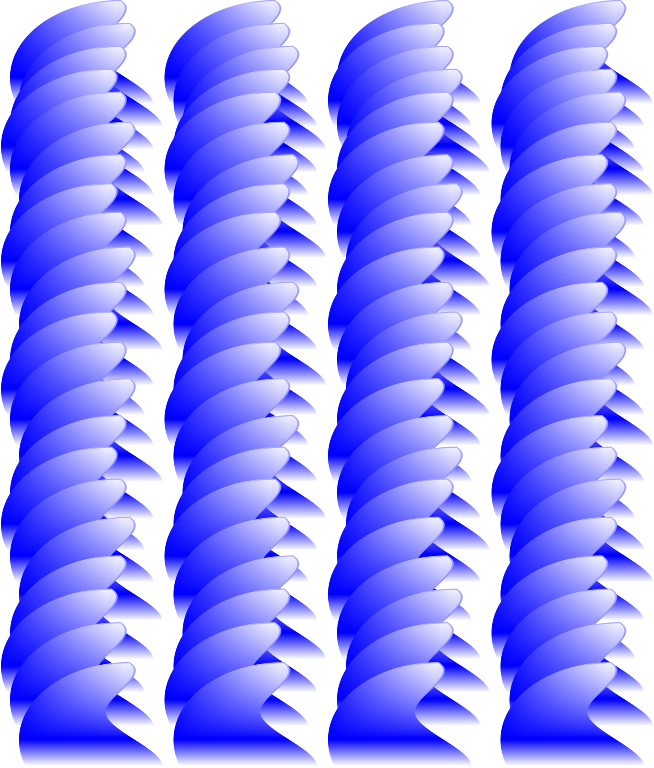
Reproduce this pattern procedurally as a Shadertoy shader.

```glsl
const float COLUMNS = 4.0;
const int LAYERS = 22;
const float HALF_PI = 1.5707963;
const vec3 BLUE = vec3(0.0, 0.0, 1.0);
const vec3 WHITE = vec3(1.0);

// Vertical start of a layer: tight at the top, then gradually looser
float layerTop(float layer) {
    float k = max(layer - 4.0, 0.0);
    float ripple = 0.006 * min(k, 3.0) * sin((layer - 1.0) * HALF_PI);
    return 0.14 * min(layer, 4.0) + k * (0.183 + 0.00131 * k) + ripple;
}

// Sideways sway with a period of four layers, shifted by one per column
float layerShift(float layer, float column) {
    return 0.055 * (1.0 + sin((layer - column) * HALF_PI));
}

// Approximate distance to an ellipse whose right half is a flat strip
float roundedBack(vec2 p, vec2 center, vec2 radii) {
    vec2 q = vec2(min(p.x - center.x, 0.0), p.y - center.y);
    float k = length(q / radii);
    return (k - 1.0) * k / max(length(q / (radii * radii)), 0.001);
}

// Right outline: rounded tip, inward notch, then a pointed barb
float frontEdge(float y) {
    float tip = 0.183 * smoothstep(0.305, 0.05, y);
    float barb = 0.348 * smoothstep(0.305, 0.64, y);
    float rounding = max(1.0 - max(y, 0.0) / 0.05, 0.0);
    return 0.537 + tip + barb - 0.037 * rounding * rounding;
}

float leafDistance(vec2 p) {
    float back = roundedBack(p, vec2(0.683, 0.476), vec2(0.677, 0.476));
    float front = (p.x - frontEdge(p.y)) * 0.65;
    return max(max(back, front), p.y - 0.64);
}

// Pale tip, saturated waist and a fade to white along the base
vec3 leafColor(vec2 p) {
    float across = clamp(p.x / 0.65, 0.0, 1.0);
    float rise = clamp(1.0 - p.y / 0.46, 0.0, 1.0);
    float glow = 0.95 * pow(across * rise, 0.7);
    float fade = clamp((p.y - 0.475) / 0.16, 0.0, 1.0);
    return mix(BLUE, WHITE, max(glow, fade));
}

vec3 paintLeaf(vec3 under, vec2 p, float pixel) {
    float d = leafDistance(p);
    float cover = 1.0 - smoothstep(-0.5 * pixel, 0.5 * pixel, d);
    // Faint contour around the pale tip
    float contour = 1.0 - smoothstep(0.002, 0.002 + pixel, abs(d + 0.002));
    contour *= smoothstep(0.45, 0.65, p.x) * smoothstep(0.25, 0.1, p.y);
    vec3 ink = mix(leafColor(p), BLUE, 0.3 * contour);
    return mix(under, ink, cover);
}

void mainImage(out vec4 fragColor, in vec2 fragCoord) {
    // One unit is a column width; y runs downwards
    float pixel = COLUMNS / iResolution.x;
    vec2 p = vec2(fragCoord.x, iResolution.y - fragCoord.y) * pixel;
    float column = floor(p.x);
    p.x = fract(p.x);

    // Lower layers overlap the ones above
    vec3 color = WHITE;
    for (int i = 0; i < LAYERS; i++) {
        float layer = float(i);
        vec2 origin = vec2(layerShift(layer, column), layerTop(layer));
        color = paintLeaf(color, p - origin, pixel);
    }
    fragColor = vec4(color, 1.0);
}
```
